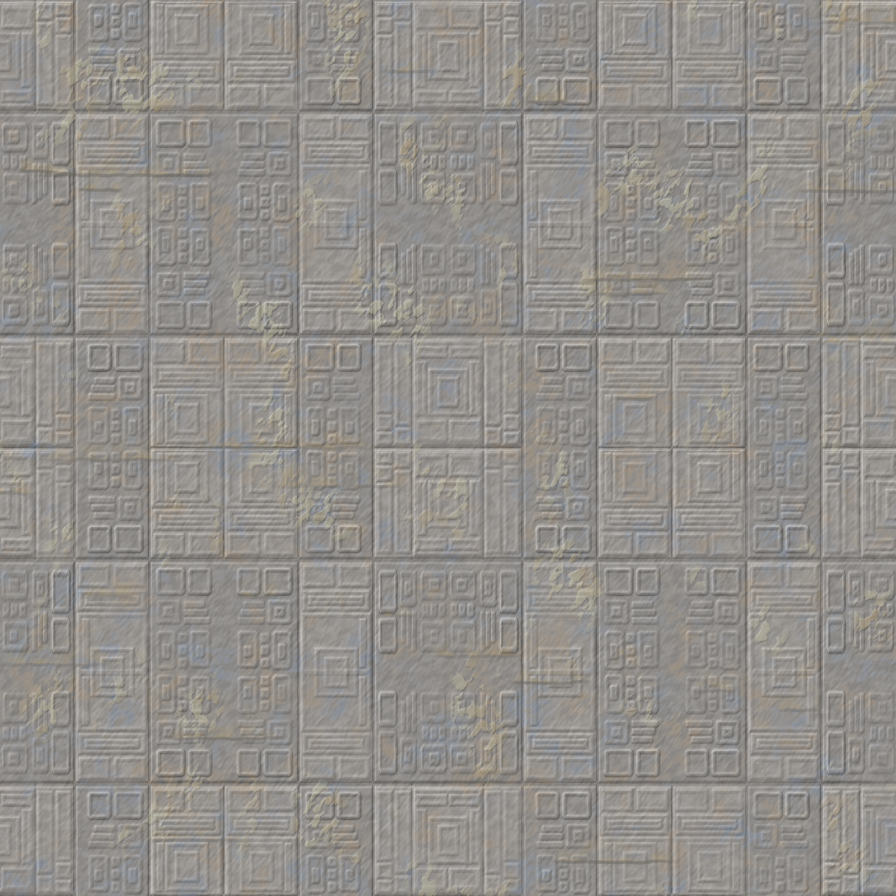
This texture is drawn by a three.js fragment shader. Its source:

```glsl
// Weathered grey stone relief: mirrored blocks of nested panels and carved glyphs.
varying vec2 vUv;
const float GRID = 192.0;              // design units across the canvas
const float PERIOD = 96.0;             // one repeat, folded into mirrored quarters
const vec2 BLOCK = vec2(16.0, 24.0);   // a quarter holds 3 x 2 blocks
const float BEVEL = 0.24;
const float RIM = 0.75;
const float RELIEF = 0.10;
const float CREVICE = 0.035;
const int CRACKS = 26;
const vec2 LIGHT = vec2(-0.6, 0.85);
const vec3 STONE = vec3(0.594, 0.580, 0.566);
const vec3 GLYPH_STONE = vec3(0.560, 0.550, 0.540);
const vec3 BLUE_STAIN = vec3(0.54, 0.56, 0.59);
const vec3 WARM_STAIN = vec3(0.61, 0.56, 0.50);
const vec3 OCHRE = vec3(0.66, 0.60, 0.48);
const vec3 PALE = vec3(0.70, 0.69, 0.60);
const vec3 CRACK_DARK = vec3(0.42, 0.40, 0.37);

vec2 hash2(vec2 p) {
  p = vec2(dot(p, vec2(127.1, 311.7)), dot(p, vec2(269.5, 183.3)));
  return fract(sin(p) * 43758.5) * 2.0 - 1.0;
}
float noise(vec2 p) {
  vec2 i = floor(p), f = p - i, e = vec2(1.0, 0.0);
  vec2 u = f * f * (3.0 - 2.0 * f);
  return mix(mix(dot(hash2(i), f), dot(hash2(i + e), f - e), u.x),
             mix(dot(hash2(i + e.yx), f - e.yx), dot(hash2(i + 1.0), f - 1.0), u.x), u.y);
}
float fbm(vec2 p) {
  return noise(p) + 0.5 * noise(p * 2.03 + 17.3) + 0.25 * noise(p * 4.1 + 41.7);
}
float seam(float d, float w) { return 1.0 - smoothstep(0.3 * w, w, abs(d)); }
vec2 fold(vec2 p) { return abs(mod(p + 0.5 * PERIOD, PERIOD) - 0.5 * PERIOD); }

// Raised rim around a sunken rounded rectangle; b = left, bottom, right, top
float frame(vec2 p, vec4 b, float r) {
  vec2 q = abs(p - 0.5 * (b.xy + b.zw)) - 0.5 * (b.zw - b.xy) + r;
  float d = length(max(q, 0.0)) + min(max(q.x, q.y), 0.0) - r;
  return 0.6 * smoothstep(-BEVEL, BEVEL, d + RIM) - smoothstep(-BEVEL, BEVEL, d) + 0.4;
}

// Nested rectangles between side columns; x = 0 is the mirror line
float columnPanel(vec2 p) {
  float h = frame(p, vec4(-7.3, 0.8, 7.3, 23.0), 0.1) + frame(p, vec4(0.3, 19.4, 6.7, 21.8), 0.1);
  h += frame(p, vec4(-4.2, 7.0, 4.2, 17.0), 0.1) + frame(p, vec4(-2.2, 8.8, 2.2, 15.2), 0.1);
  h += frame(p, vec4(0.3, 1.5, 6.7, 6.0), 0.1) + frame(p, vec4(4.7, 7.0, 6.7, 18.6), 0.1);
  h += frame(p, vec4(8.0, 0.8, 11.3, 4.2), 0.2) + frame(p, vec4(8.0, 4.9, 11.3, 22.5), 0.2);
  h += frame(p, vec4(12.0, 0.8, 15.2, 3.3), 0.2) + frame(p, vec4(12.0, 3.9, 15.2, 7.0), 0.2);
  return h + frame(p, vec4(12.0, 7.6, 15.2, 22.5), 0.2) - 0.7 * seam(p.x - 7.65, 0.4);
}

// Nested rectangles below a long bar and two short ones
float barPanel(vec2 p, float nestY) {
  vec4 c = vec4(8.0, nestY, 8.0, nestY);
  float h = frame(p, vec4(0.6, -0.2, 15.4, 12.6), 0.1) + frame(p, c + vec4(-4.6, -5.2, 4.6, 5.2), 0.1);
  h += frame(p, c + vec4(-2.5, -3.2, 2.5, 3.2), 0.1) + frame(p, vec4(1.6, 1.0, 3.0, 11.4), 0.1);
  h += frame(p, vec4(0.9, 13.2, 15.1, 17.5), 0.2) + frame(p, vec4(2.2, 14.4, 13.8, 16.3), 0.1);
  return h + frame(p, vec4(0.9, 18.3, 7.4, 22.9), 0.2) + frame(p, vec4(8.4, 18.3, 15.1, 22.9), 0.2);
}

// Rounded boxes, rings and bars beside a blank strip at x = 0
float glyphs(vec2 p) {
  float h = 1.7 * (frame(p, vec4(2.8, 16.6, 7.7, 22.3), 0.8) + frame(p, vec4(8.5, 16.6, 14.5, 22.3), 0.8));
  h += frame(p, vec4(9.4, 10.4, 14.4, 15.4), 0.6) + frame(p, vec4(10.9, 11.9, 12.9, 13.9), 0.3);
  h += frame(p, vec4(10.4, 0.6, 14.4, 8.8), 0.9) + frame(p, vec4(3.0, 1.0, 7.2, 8.8), 0.7);
  for (int k = 0; k < 3; k++) {
    float y = float(k);
    h += frame(p, vec4(3.0 + 0.6 * y, 10.4 + 1.7 * y, 8.6, 11.7 + 1.7 * y), 0.3);
    h += frame(p, vec4(7.9, 0.9 + 2.7 * y, 9.7, 2.9 + 2.7 * y), 0.4);
  }
  return h + frame(p, vec4(4.3, 3.2, 5.9, 5.6), 0.4) + frame(p, vec4(11.6, 2.8, 13.2, 6.0), 0.4);
}

// Height, seam depth and glyph flag of the block at a folded point
vec3 carving(vec2 f) {
  float col = min(floor(f.x / BLOCK.x), 2.0);
  bool inner = f.y < BLOCK.y, middle = col == 1.0;
  vec2 p = vec2(f.x - col * BLOCK.x, inner ? f.y : 2.0 * BLOCK.y - f.y);
  float gap = max(max(seam(f.x - BLOCK.x, 0.5), seam(f.x - 2.0 * BLOCK.x, 0.5)), seam(f.y - BLOCK.y, 0.85));
  if (inner != middle) {
    if (inner) gap = max(gap, max(seam(p.y, 0.5), seam(f.x - 3.0 * BLOCK.x, 0.4)));
    return vec3(middle ? barPanel(p, 0.0) : (col < 0.5 ? columnPanel(p) : barPanel(p, 6.3)), gap, 0.0);
  }
  if (col < 0.5) p = p.yx * vec2(BLOCK.x / BLOCK.y, BLOCK.y / BLOCK.x);
  if (col > 1.5) p.x = BLOCK.x - p.x;
  return vec3(glyphs(p), gap, 1.0);
}

// Ragged flaking, gathered in patches
float peel(vec2 p) {
  float area = smoothstep(0.10, 0.38, fbm(p * vec2(0.065, 0.045) + 5.7));
  return area * smoothstep(-0.05, 0.2, fbm(vec2(p.x - 0.4 * p.y, 0.7 * p.y) * 0.45));
}
float surface(vec2 p) {
  vec3 c = carving(fold(p));
  return c.x - 1.2 * c.y + 0.4 * noise(vec2(p.x - 0.5 * p.y, 0.6 * p.y) * 1.3) + 0.8 * peel(p);
}

void main() {
  vec2 p = vUv * GRID, e = vec2(0.3, 0.0);
  p += 0.12 * vec2(noise(p * 0.4), noise(p * 0.4 + 31.0));
  vec3 c = carving(fold(p));
  // Stone with mottled stains
  float mottle = smoothstep(-0.35, 0.35, fbm(vec2(p.x - 0.5 * p.y, p.y) * 0.5));
  vec3 color = mix(STONE, GLYPH_STONE, c.z) + 0.05 * (mottle - 0.5);
  color = mix(color, BLUE_STAIN, mottle * smoothstep(0.0, 0.4, fbm(p * 0.11 + 61.0)));
  color = mix(color, WARM_STAIN, 0.8 * mottle * smoothstep(0.0, 0.4, fbm(p * 0.10 + 23.0)));
  // Horizontal cracks with stain above
  float flakes = peel(p), crack = 0.0, stain = 0.0;
  for (int i = 0; i < CRACKS; i++) {
    float id = float(i);
    vec2 rnd = 0.5 + 0.5 * hash2(vec2(id, 8.3)), d = p - GRID * (0.5 + 0.5 * hash2(vec2(id, 3.1)));
    d.y += 0.6 * noise(vec2(p.x * 0.25, id * 1.7));
    float span = 1.0 - smoothstep(0.55, 1.0, abs(d.x) / mix(5.0, 24.0, rnd.x * rnd.x));
    crack = max(crack, span * seam(d.y, 0.55) * mix(0.3, 0.8, rnd.y));
    stain = max(stain, span * smoothstep(0.0, 0.4, d.y) * exp(-0.4 * max(d.y, 0.0)));
  }
  stain *= smoothstep(-0.25, 0.25, fbm(p * vec2(0.28, 0.4) + 9.0));
  color = mix(color, mix(OCHRE, PALE, smoothstep(-0.3, 0.15, noise(p * 0.13))), 0.6 * flakes);
  color = mix(color, OCHRE, 0.7 * stain);
  // Relief light and dark crevices, softened by wear
  float l = surface(p - e), r = surface(p + e), b = surface(p - e.yx), t = surface(p + e.yx);
  float wear = mix(0.6, 1.0, smoothstep(-0.35, 0.3, fbm(p * 0.07 + 83.0))) * (1.0 - 0.3 * flakes);
  color -= RELIEF * wear * clamp(dot(vec2(r - l, t - b), LIGHT), -1.3, 1.3);
  color -= CREVICE * wear * clamp(l + r + b + t - 4.0 * surface(p), -2.0, 2.0) + 0.06 * c.y * wear;
  gl_FragColor = vec4(mix(color, CRACK_DARK, 0.7 * crack), 1.0);
}
```
